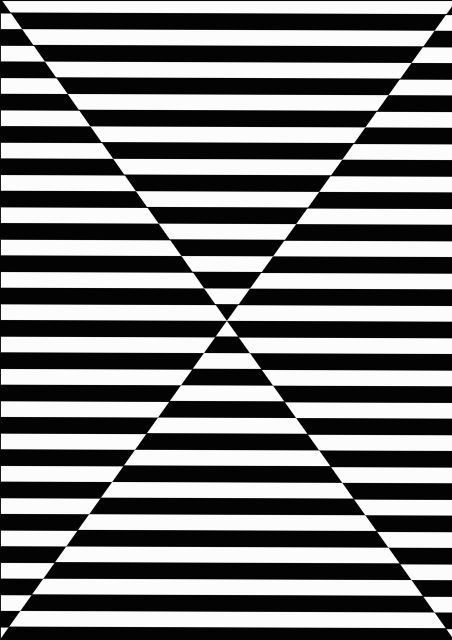
A WebGL 1 fragment shader for this pattern:

```glsl
precision highp float;
// Black and white stripes that swap phase across two crossing diagonals.

uniform vec2 u_resolution;

// Coverage of a shape from its signed distance, softened over about one pixel.
float cover(float dist) {
  float soft = 0.65 / u_resolution.y;
  return 1.0 - smoothstep(-soft, soft, dist);
}

// Ink of repeated bands; phase is the middle of a black band, in periods.
float bands(float y, float phase) {
  float period = 0.0505;
  float offset = abs(fract(y / period - phase + 0.5) - 0.5);
  return cover((offset - 0.258) * period);
}

// Signed distance to the hourglass, whose arms lean slightly unevenly.
float hourglass(vec2 q) {
  float upperSlope = q.x < 0.0 ? 0.702 : 0.716;
  float slope = q.y < 0.0 ? upperSlope : 0.712;
  return (abs(q.x) - slope * abs(q.y)) / sqrt(1.0 + slope * slope);
}

void main() {
  // Units of canvas height, with y pointing down from the top edge.
  vec2 p = gl_FragCoord.xy / u_resolution.y;
  p.y = 1.0 - p.y;
  vec2 q = p - vec2(0.502 * u_resolution.x / u_resolution.y, 0.5013);

  // Stripes sink a little toward the right.
  float stripeY = q.y - 0.0037 * q.x;
  float sideInk = bands(stripeY, 0.258);
  float innerInk = bands(stripeY, -0.258);
  float ink = mix(sideInk, innerInk, cover(hourglass(q)));

  // Hairline border along the left and top edges.
  ink = max(ink, cover(min(p.x - 0.0014, p.y - 0.0016)));

  vec3 paper = vec3(0.99);
  vec3 black = vec3(0.01);
  gl_FragColor = vec4(mix(paper, black, ink), 1.0);
}
```
